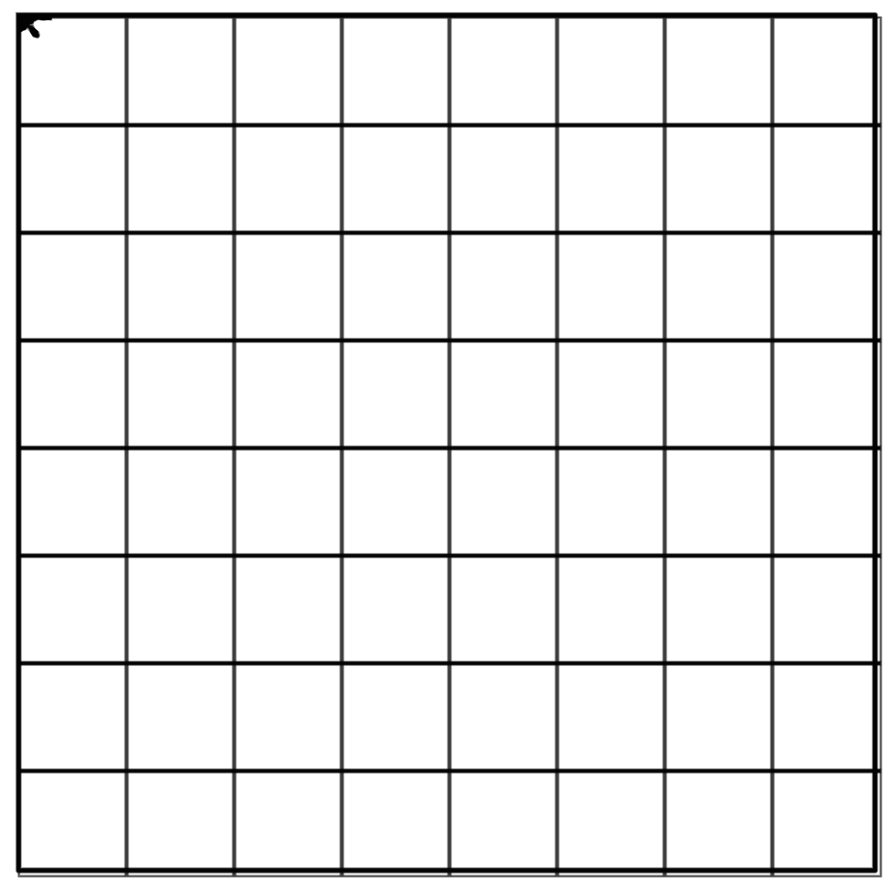
A Shadertoy shader for this pattern:

```glsl
// Eight by eight ruled grid with a heavy border, an offset thin frame and a corner ink blot.
#define CELLS 8.0
#define CANVAS_CELLS 8.195            // canvas height measured in cells
#define GRID_ORIGIN vec2(0.176, 0.163)
#define COLUMN_HALF 0.0184            // half widths, in cells
#define ROW_HALF 0.0195
#define BORDER_HALF 0.024
#define FRAME_HALF 0.009
#define SOFTNESS 0.012
#define GREY_INK vec3(0.23)
#define BLACK_INK vec3(0.01)
#define BLOT_RAGGED 0.045

float hash(vec2 p) {
    return fract(sin(dot(p, vec2(127.1, 311.7))) * 43758.5453);
}

float valueNoise(vec2 p) {
    vec2 cell = floor(p), f = fract(p);
    f = f * f * (3.0 - 2.0 * f);
    float top = mix(hash(cell), hash(cell + vec2(1, 0)), f.x);
    float bottom = mix(hash(cell + vec2(0, 1)), hash(cell + vec2(1, 1)), f.x);
    return mix(top, bottom, f.y);
}

// Signed distance to a rectangle given by two opposite corners.
float rectDistance(vec2 p, vec2 low, vec2 high) {
    vec2 q = abs(p - 0.5 * (low + high)) - 0.5 * (high - low);
    return length(max(q, 0.0)) + min(max(q.x, q.y), 0.0);
}

// Distance to a spur running from the origin to its tip.
float spurDistance(vec2 p, vec2 tip, float radius) {
    float along = clamp(dot(p, tip) / dot(tip, tip), 0.0, 1.0);
    return length(p - tip * along) - radius;
}

// Ragged stain filling the top left corner, cut off by the border.
float blotDistance(vec2 p) {
    float d = length(p) - 0.135;
    d = min(d, spurDistance(p, vec2(0.15, 0.14), 0.035));
    d = min(d, spurDistance(p, vec2(0.28, 0.0), 0.028));
    d += BLOT_RAGGED * (valueNoise(p * 22.0) - 0.5);
    return max(d, max(-p.x - 0.027, -p.y - 0.046));
}

float coverage(float d, float soft) {
    return 1.0 - smoothstep(-soft, soft, d);
}

void mainImage(out vec4 fragColor, in vec2 fragCoord) {
    // Cell units with y running down, so grid lines fall on whole numbers.
    vec2 p = vec2(fragCoord.x, iResolution.y - fragCoord.y) / iResolution.y;
    p = p * CANVAS_CELLS - GRID_ORIGIN;
    float soft = max(SOFTNESS, 0.75 * CANVAS_CELLS / iResolution.y);

    // Inner rules, clipped to the thin frame.
    vec2 frameEnd = vec2(8.008, 7.978);
    float frame = rectDistance(p, vec2(0.0), frameEnd);
    vec2 toRule = abs(p - clamp(floor(p + 0.5), 1.0, CELLS - 1.0));
    float columns = max(toRule.x - COLUMN_HALF, frame);
    float rows = max(toRule.y - ROW_HALF, frame);

    // Heavy border, shifted up and left of the thin frame.
    float border = abs(rectDistance(p, vec2(-0.003, -0.022), vec2(7.954, 7.924))) - BORDER_HALF;

    vec3 color = vec3(1.0);
    color = mix(color, GREY_INK, coverage(columns, soft));
    color = mix(color, GREY_INK, coverage(abs(frame) - FRAME_HALF, soft));
    color = mix(color, BLACK_INK, coverage(rows, soft));
    color = mix(color, BLACK_INK, coverage(min(border, blotDistance(p)), soft));
    fragColor = vec4(color, 1.0);
}
```
